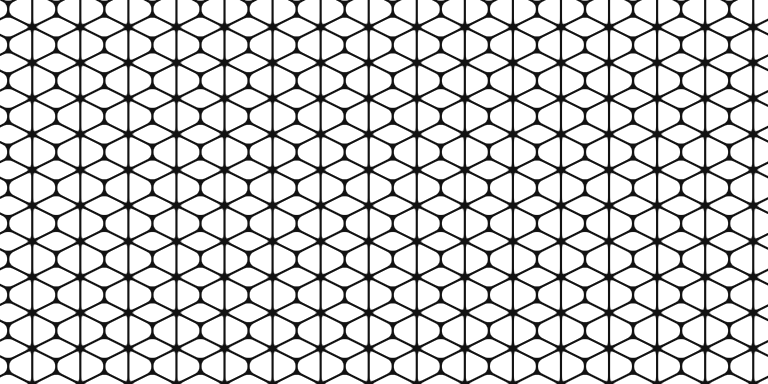
A Shadertoy shader for this pattern:

```glsl
#define CELL vec2(0.12517, 0.0930)     // node spacing, in canvas heights
#define ORIGIN vec2(0.0840, -0.0005)   // position of one node
#define JOINT_RISE 0.3333              // height of the side joints, in cells
#define HALF_WIDTH 0.0028              // half the line width
#define FILLET 0.0031                  // softness of the line junctions
#define INK vec3(0.07)
#define PAPER vec3(1.0)

float segmentDistance(vec2 p, vec2 a, vec2 b) {
    vec2 ab = b - a;
    return length(p - a - ab * clamp(dot(p - a, ab) / dot(ab, ab), 0.0, 1.0));
}

// Weight of one strand in the exponential smooth union
float strand(float d) {
    return exp(-d / FILLET);
}

// Signed distance to the filleted lattice
float latticeDistance(vec2 p) {
    // Fold the plane into one quadrant around the nearest node
    vec2 q = abs((fract((p - ORIGIN) / CELL + 0.5) - 0.5) * CELL);

    vec2 node = vec2(0.0);
    vec2 nextNode = vec2(CELL.x, 0.0);
    vec2 joint = CELL * vec2(0.5, JOINT_RISE);
    vec2 upperJoint = CELL * vec2(0.5, 1.0 - JOINT_RISE);
    vec2 lowerJoint = joint * vec2(1.0, -1.0);

    // Upright through the nodes, and the short upright between joints
    float sum = strand(q.x);
    sum += strand(segmentDistance(q, joint, upperJoint));

    // Slanted strands, with the neighbours that share their corners
    sum += strand(segmentDistance(q, node, joint));
    sum += strand(segmentDistance(q, node, lowerJoint));
    sum += strand(segmentDistance(q, nextNode, joint));

    return -FILLET * log(sum) - HALF_WIDTH;
}

void mainImage(out vec4 fragColor, in vec2 fragCoord) {
    float pixel = 1.0 / iResolution.y;
    float d = latticeDistance(fragCoord * pixel);
    float coverage = clamp(0.5 - d / pixel, 0.0, 1.0);
    fragColor = vec4(mix(PAPER, INK, coverage), 1.0);
}
```
